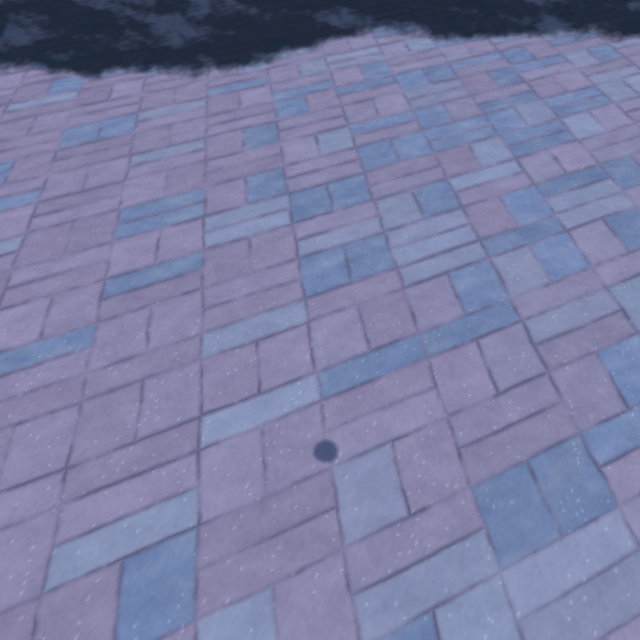
Write a WebGL 2 fragment shader that draws this texture.

```glsl
#version 300 es
precision highp float;

#define JOINT_WIDTH 0.0046
#define JOINT_DARKNESS 0.60
#define EDGE_BLUR 0.0065
#define BLUE_SHARE 0.23
#define PALE_SHARE 0.22
#define GRAIN 0.034
#define MOTTLE 0.030
#define SHADE_LEFT 0.888
#define SHADE_RIGHT 0.946
#define STAIN vec3(0.510, 0.294, 0.018)

uniform vec2 u_resolution;
out vec4 fragColor;

const vec3 ROSE = vec3(0.537, 0.518, 0.660);
const vec3 BLUE = vec3(0.425, 0.505, 0.675);
const vec3 PALE = vec3(0.515, 0.570, 0.710);
const vec3 MORTAR = vec3(0.270, 0.280, 0.400);
const vec3 SHADE = vec3(0.135, 0.165, 0.235);
const vec3 DAPPLE = vec3(0.235, 0.275, 0.375);

float hash(vec2 p) {
  return fract(sin(dot(p, vec2(127.1, 311.7))) * 43758.55);
}

// Layered sines, roughly -1 to 1
float waves(vec2 p) {
  float sum = 0.0, amp = 0.5;
  for (int i = 0; i < 5; i++) {
    sum += amp * sin(p.x + 1.7 * sin(p.y)) * cos(p.y * 0.9 + sin(p.x * 0.7));
    p = mat2(1.44, 1.20, -1.20, 1.44) * p + 2.3;
    amp *= 0.62;
  }
  return sum;
}

// Distance to the nearest scattered point, and that point's random value
vec2 cellular(vec2 p) {
  vec2 base = floor(p), best = vec2(9.0, 0.0);
  for (int j = -1; j <= 1; j++) {
    for (int i = -1; i <= 1; i++) {
      vec2 id = base + vec2(i, j);
      float d = length(id + vec2(hash(id), hash(id + 37.0)) - p);
      if (d < best.x) best = vec2(d, hash(id + 71.0));
    }
  }
  return best;
}

// Basket weave with one band of upright bricks between two straight courses
void layBrick(vec2 s, out vec2 id, out vec2 edge) {
  float row = s.y;
  bool inBand = row >= 4.0 && row < 8.0;
  float parity = mod(floor(s.x / 2.0) + floor(row / 2.0), 2.0);
  bool upright = inBand ? (row >= 5.0 && row < 7.0) : parity > 0.5;
  vec2 size = upright ? vec2(1.0, 2.0) : vec2(2.0, 1.0);
  vec2 shift = vec2(0.0, inBand && upright ? 1.0 : 0.0);
  vec2 cell = (s - shift) / size;
  id = floor(cell) * size + shift;
  edge = min(fract(cell), 1.0 - fract(cell)) * size;
}

// Blue and pale bricks grow more common to the right
vec3 brickColor(vec2 id, vec2 s) {
  float across = clamp(0.31 + 0.1 * id.x, 0.0, 1.0);
  float pick = hash(id + 5.0);
  float blueShare = BLUE_SHARE * (0.65 + 0.7 * across);
  float paleShare = PALE_SHARE * (0.5 + across);
  vec3 color = mix(ROSE, PALE, 0.35 * across * hash(id + 11.0));
  if (pick < blueShare) color = mix(BLUE, PALE, clamp(0.25 + 0.6 * waves(s * 2.2 + id), 0.0, 0.7));
  else if (pick < blueShare + paleShare) color = mix(PALE, ROSE, 0.3 * hash(id + 2.0));
  return color * (0.965 + 0.075 * hash(id + 19.0));
}

void main() {
  vec2 p = gl_FragCoord.xy / u_resolution;

  // Ground plane seen at a slant: columns are across, along and start
  mat3 ground = mat3(0.2773, -0.0404, 0.085,
                     0.0200, -0.0250, 0.0596,
                     0.3060, 0.9701, 1.0);
  vec3 q = inverse(ground) * vec3(p.x, 1.0 - p.y, 1.0);
  float nearness = q.z;
  vec2 s = q.xy / q.z * vec2(2.0, 1.0);
  vec2 dx = dFdx(s) * u_resolution.x, dy = dFdy(s) * u_resolution.y;
  vec2 stretch = sqrt(dx * dx + dy * dy);
  float fade = smoothstep(0.25, 0.8, nearness);

  // Bricks, blending a little into their neighbours
  vec2 id, edge;
  layBrick(s + 0.035 * vec2(waves(s.yx * 2.0), waves(s * 2.0 + 4.0)), id, edge);
  vec2 away = edge / stretch;
  float gap = min(away.x, away.y);
  float inside = smoothstep(-EDGE_BLUR, EDGE_BLUR, gap);
  vec3 color = mix(ROSE, brickColor(id, s), inside);

  // Mottling, grit and a few pale chips
  color += MOTTLE * waves(s * vec2(4.0, 2.6) + 5.0);
  vec2 grit = cellular(s * vec2(13.0, 8.0) + 0.5 * waves(s * 5.0));
  color += GRAIN * mix(0.5, 1.0, fade) * (grit.y - 0.5) * smoothstep(0.85, 0.0, grit.x);
  color += 0.07 * fade * step(0.955, grit.y) * smoothstep(0.5, 0.0, grit.x);

  // Soft joints, worn away in places
  float spread = gap / (JOINT_WIDTH * mix(0.45, 1.0, nearness));
  float wear = smoothstep(-0.55, 0.55, waves(s * vec2(1.9, 1.5) + 8.0));
  float kind = 0.55 + 0.45 * hash(id + 43.0);
  float joint = exp(-spread * spread) * mix(0.22, 1.0, wear) * kind;
  color = mix(color, MORTAR, joint * JOINT_DARKNESS * mix(0.55, 1.15, fade));

  // Round stain
  float stain = length((p - STAIN.xy) * vec2(0.9, 1.05)) + 0.003 * waves(p * 70.0);
  color = mix(color, vec3(0.25, 0.30, 0.44), 0.85 * smoothstep(STAIN.z + 0.005, STAIN.z - 0.006, stain));

  // Ragged shadow with dapples of light
  float rim = mix(SHADE_LEFT, SHADE_RIGHT, smoothstep(0.30, 0.60, p.x));
  rim += 0.014 * waves(vec2(p.x * 24.0, p.y * 30.0));
  float shadow = smoothstep(rim - 0.009, rim + 0.013, p.y);
  float light = smoothstep(-0.05, 0.65, waves(p * vec2(22.0, 48.0) + 3.0));
  vec3 shaded = mix(SHADE, DAPPLE, light) + 0.15 * (color - ROSE);
  color = mix(color, shaded, shadow);

  fragColor = vec4(color, 1.0);
}
```
